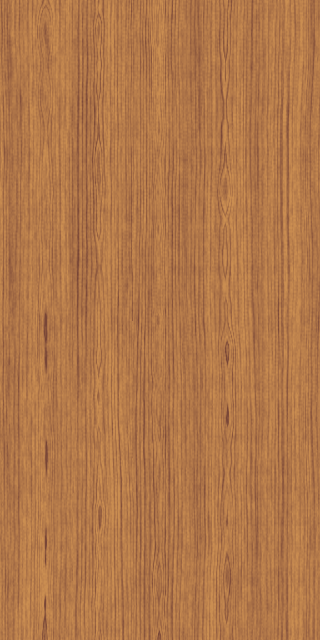
Reproduce this texture procedurally as a WebGL 1 fragment shader.

```glsl
precision highp float;
// Straight-grained wood veneer: vertical growth rings with narrow flame figures.
// Each plank strip has a heart line; rings are contours of a distance to it,
// lifted and lowered along the heart so that they close into nested spindles.

uniform vec2 u_resolution;

const vec3 DARK_WOOD = vec3(0.50, 0.298, 0.225);
const vec3 LIGHT_WOOD = vec3(0.78, 0.543, 0.313);
const float STRIP_WIDTH = 0.193;
const float STRIP_START = 0.03;
const float RING_WIDTH = 0.0122;

float hash(vec2 p) {
  return fract(sin(dot(p, vec2(127.1, 311.7))) * 43758.5453);
}

// Smooth value noise in 0..1
float noise(vec2 p) {
  vec2 cell = floor(p);
  vec2 f = fract(p);
  f = f * f * (3.0 - 2.0 * f);
  float low = mix(hash(cell), hash(cell + vec2(1.0, 0.0)), f.x);
  float high = mix(hash(cell + vec2(0.0, 1.0)), hash(cell + vec2(1.0, 1.0)), f.x);
  return mix(low, high, f.y);
}

// Noise centred on zero, stretched by a scale for each axis
float streak(vec2 p, vec2 scale, float seed) {
  return noise(p * scale + seed) - 0.5;
}

// Gentle sideways sway of the fibres
float sway(vec2 p) {
  return 0.013 * streak(p, vec2(5.0, 2.6), 3.0)
       + 0.0035 * streak(p, vec2(24.0, 10.0), 17.0);
}

// Distance to the heart, bent into spindles close to it
float ringField(float offset, float y, float id, float figure) {
  float distanceToHeart = sqrt(offset * offset + 0.000001);
  float lift = 0.036 * noise(vec2(y * 10.0, id * 7.3))
             + 0.010 * noise(vec2(y * 25.0, id * 3.1));
  float reach = exp(-offset * offset / 0.0004);
  return distanceToHeart + figure * (lift - 0.034) * reach;
}

// Dark late-wood line: slow rise, quick fall, strength varying per ring
float ringLine(float phase, float seed) {
  float s = fract(phase);
  float profile = smoothstep(0.3, 0.75, s) * (1.0 - smoothstep(0.75, 0.97, s));
  return profile * (0.25 + 0.75 * hash(vec2(floor(phase), seed)));
}

void main() {
  vec2 p = gl_FragCoord.xy / u_resolution.x;
  vec2 grain = vec2(p.x + sway(p), p.y);

  // Strip and its heart line; the fifth strip stays plain
  float strip = (grain.x - STRIP_START) / STRIP_WIDTH;
  float id = floor(strip);
  float across = fract(strip);
  float heart = 0.5 + 0.18 * (hash(vec2(id, 5.0)) - 0.5);
  float offset = (across - heart) * STRIP_WIDTH;
  float figure = step(0.0, id) * step(id, 3.0);
  float nearHeart = figure * exp(-offset * offset / 0.0002);

  // Growth rings with uneven spacing
  float field = ringField(offset, p.y, id, figure);
  float phase = field / RING_WIDTH
              + 0.8 * noise(vec2(field * 45.0, id * 4.7))
              + 2.0 * noise(vec2(grain.x * 14.0, p.y * 0.6));
  float fade = 0.6 + 0.8 * noise(grain * vec2(40.0, 5.0));
  float rings = ringLine(phase, id) * fade * (1.0 + 0.35 * nearHeart);

  // Shaded strip borders and dark flame cores
  float border = smoothstep(0.22, 0.5, abs(across - 0.5));
  float core = nearHeart * (1.0 - smoothstep(-0.022, -0.014, field));

  // Long colour streaks and thin dark fibres
  float streaks = 0.19 * streak(grain, vec2(26.0, 0.8), 31.0)
                + 0.20 * streak(grain, vec2(95.0, 1.6), 47.0);
  float fibres = smoothstep(0.6, 0.9, noise(grain * vec2(170.0, 6.0) + 11.0));

  // Short pores and fine mottling
  float pores = 0.30 * streak(grain, vec2(240.0, 38.0), 61.0)
              + 0.22 * streak(p, vec2(256.0, 170.0), 83.0);

  float tone = 0.87 - 0.54 * rings - 0.11 * border - 0.45 * core
             + 0.08 * nearHeart - 0.16 * fibres + streaks + pores;
  vec3 wood = mix(DARK_WOOD, LIGHT_WOOD, clamp(tone, -0.1, 1.05));
  gl_FragColor = vec4(wood, 1.0);
}
```
